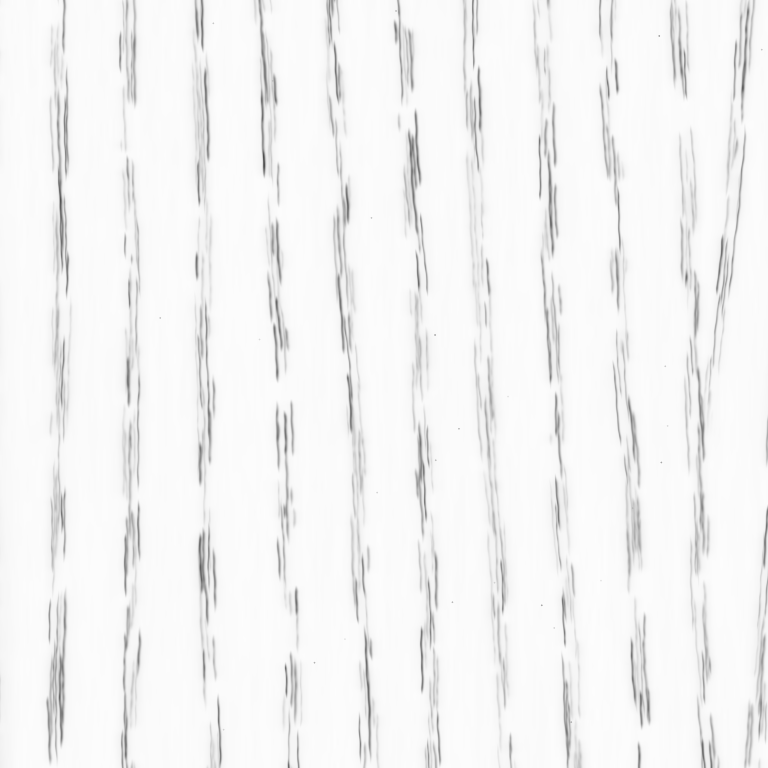
Give the GLSL for this texture, as a three.js fragment shader.

```glsl
// White painted ash wood: pale boards crossed by broken, dark, nearly vertical grain veins.
varying vec2 vUv;

const vec3 PAINT = vec3(0.985);
const float FIRST_VEIN = 0.077;     // x of the leftmost vein at the top
const float VEIN_SPACING = 0.0893;
const float VEIN_LEAN = 0.045;      // rightward drift from top to bottom
const float EDGE_LEAN = -0.08;      // drift of the veins at the right edge
const float VEIN_SPREAD = 0.023;    // width of a bundle of strands
const float STRAND_WIDTH = 0.0015;
const float HALO_WIDTH = 0.0085;
const float HALO_SHADE = 0.017;
const float FAINT_INK = 0.09;
const float DARK_INK = 0.55;
const float STREAK_SHADE = 0.014;
const float SPECK_GRID = 26.0;
const float SPECK_RADIUS = 0.0013;
const int STRANDS = 7;

float hash(vec2 p) {
  p = fract(p * vec2(0.1031, 0.1137) + 0.071);
  p += dot(p, p.yx + 33.33);
  return fract((p.x + p.y) * p.x * 17.3);
}

float noise(vec2 p) {
  vec2 c = floor(p), f = fract(p);
  f = f * f * (3.0 - 2.0 * f);
  return mix(mix(hash(c), hash(c + vec2(1.0, 0.0)), f.x),
             mix(hash(c + vec2(0.0, 1.0)), hash(c + 1.0), f.x), f.y);
}

// Centre line of a vein, with a slow meander
float veinCentre(float vein, float y) {
  float lean = vein > 9.5 ? EDGE_LEAN : VEIN_LEAN * smoothstep(0.0, 4.0, vein);
  float phase = 6.28 * hash(vec2(vein, 91.0));
  float meander = 0.003 * sin(5.0 * y + phase) + 0.0015 * sin(17.0 * y + phase * 2.0);
  return FIRST_VEIN + VEIN_SPACING * vein + lean * (1.0 - y) + meander;
}

// Light left by one strand: tapered dashes in their own lane, crisp left, softer right
float strandLight(vec2 p, float vein, float strand) {
  vec2 id = vec2(vein * 7.0 + 3.0, strand * 13.0 + 5.0);
  float t = p.y * mix(2.6, 9.0, hash(id)) + 10.0 * hash(id + 40.0);
  float f = fract(t);
  vec2 dash = id + vec2(floor(t) * 31.0, floor(t) * 17.0);

  float start = 0.45 * hash(dash + 1.0);
  float end = mix(0.6, 1.0, hash(dash + 2.0));
  float body = smoothstep(start, start + 0.1, f) * (1.0 - smoothstep(end - 0.09, end, f));
  float chance = hash(dash + 3.0);
  float ink = mix(FAINT_INK, DARK_INK, chance * chance) * body;

  float lane = (strand + hash(dash + 4.0)) / float(STRANDS) - 0.5;
  float tilt = (hash(dash + 5.0) - 0.6) * 0.005 * (f - 0.5);
  float phase = 6.28 * hash(dash + 6.0);
  float rough = 0.0005 * sin(75.0 * p.y + phase) + 0.0003 * sin(210.0 * p.y + phase * 3.0);
  float d = p.x - lane * VEIN_SPREAD - tilt - rough;

  float width = STRAND_WIDTH * mix(0.75, 1.25, hash(dash + 7.0)) * mix(0.7, 1.0, body);
  float core = d / (width * (d > 0.0 ? 1.25 : 0.85));
  float halo = d / HALO_WIDTH;
  float wear = mix(0.35, 1.25, noise(vec2(p.x * 220.0, p.y * 130.0) + id));
  wear = mix(wear, 1.0, 0.6 * chance);
  return (1.0 - ink * wear * exp(-core * core))
       * (1.0 - HALO_SHADE * body * exp(-halo * halo));
}

// Product of all strands in the veins near a point
float veinLight(vec2 p) {
  float light = 1.0;
  float nearest = floor((p.x - FIRST_VEIN) / VEIN_SPACING);
  for (int j = 0; j < 3; j++) {
    float vein = nearest + float(j);
    float x = p.x - veinCentre(vein, p.y);
    float fade = abs(vein - 10.0) < 0.5 ? smoothstep(0.42, 0.58, p.y) : 1.0;
    float bundle = 1.0;
    for (int k = 0; k < STRANDS; k++) {
      bundle *= strandLight(vec2(x, p.y), vein, float(k));
    }
    light *= mix(1.0, bundle, fade);
  }
  return light;
}

// Sparse dust specks, one candidate per grid cell
float speckInk(vec2 p) {
  vec2 cell = floor(p * SPECK_GRID);
  vec2 centre = 0.2 + 0.6 * vec2(hash(cell + 11.0), hash(cell + 57.0));
  float r = length(fract(p * SPECK_GRID) - centre) / SPECK_GRID;
  float present = step(0.95, hash(cell + 83.0));
  float ink = mix(0.08, 0.35, hash(cell + 29.0));
  return present * ink * (1.0 - smoothstep(0.3, 1.4, r / SPECK_RADIUS));
}

void main() {
  vec2 p = vUv;

  // Brushed paint: faint long streaks and finer fibres
  float streaks = 0.5 * noise(vec2(p.x * 75.0, p.y * 4.0))
                + 0.5 * noise(vec2(p.x * 250.0, p.y * 30.0) + 50.0);
  vec3 colour = PAINT + STREAK_SHADE * (0.5 - streaks);
  colour -= 0.02 * (1.0 - smoothstep(0.0, 0.03, p.x)) * (1.0 - p.y);

  colour *= veinLight(p) * (1.0 - speckInk(p));
  gl_FragColor = vec4(clamp(colour, 0.0, 1.0), 1.0);
}
```
